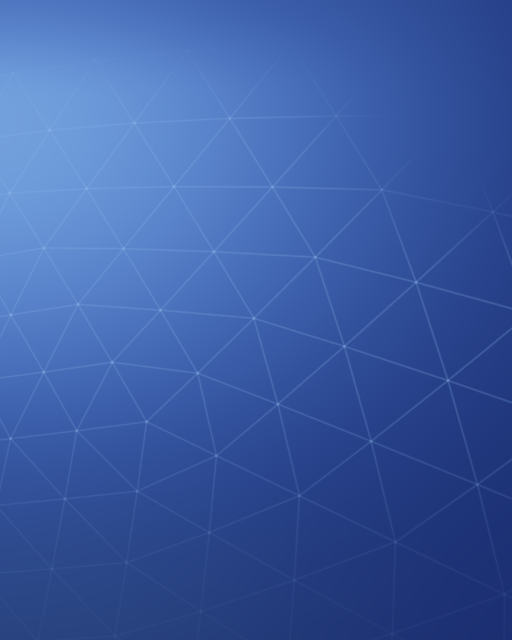
Reproduce this background procedurally as a Shadertoy shader.

```glsl
// A faint geodesic wire mesh over a deep blue field lit from the upper left.
// Five curved triangular lattices fan out from one hub; each edge is a segment
// distance. The field is an elliptical gaussian glow mapped to a blue ramp.

#define HUB          vec2(0.229, 0.341)
#define RINGS        6
#define GLOW_CENTER  vec2(-0.04, 0.81)
#define GLOW_SIZE    vec2(0.68, 0.52)
#define SHADOW_BLUE  vec3(0.098, 0.172, 0.430)
#define LIGHT_BLUE   vec3(0.450, 0.630, 0.865)
#define WIRE_COLOR   vec3(0.560, 0.730, 0.920)
#define WIRE_ALPHA   0.24
#define NODE_ALPHA   0.60
#define NODE_RADIUS  0.0026

// Spokes leaving the hub: direction, bend, and twist between neighbours.
const vec2 SPOKE[5] = vec2[5](vec2(0.0990, -0.0482), vec2(0.0759, 0.0710),
    vec2(-0.0538, 0.0941), vec2(-0.1120, -0.0150), vec2(-0.0137, -0.1068));
const vec2 BEND[5] = vec2[5](vec2(0.0102, -0.0048), vec2(0.0040, 0.0049),
    vec2(0.0001, -0.0012), vec2(0.0029, 0.0009), vec2(-0.0009, -0.0016));
const vec2 TWIST[5] = vec2[5](vec2(0.0161, 0.0046), vec2(-0.0044, 0.0056),
    vec2(0.0021, -0.0012), vec2(-0.0039, 0.0020), vec2(0.0033, -0.0117));

// Position of lattice point (g.x, g.y) between spokes k and k + 1.
vec2 latticePoint(int k, vec2 g) {
    int n = (k + 1) % 5;
    return HUB + g.x * (SPOKE[k] + g.x * BEND[k])
               + g.y * (SPOKE[n] + g.y * BEND[n])
               + g.x * g.y * TWIST[k];
}

float segmentDistance(vec2 p, vec2 a, vec2 b) {
    vec2 pa = p - a, ba = b - a;
    return length(pa - ba * clamp(dot(pa, ba) / dot(ba, ba), 0.0, 1.0));
}

// Nearest distance to the wires (x) and to the nodes (y).
vec2 meshDistance(vec2 p) {
    vec2 nearest = vec2(1.0);
    for (int k = 0; k < 5; k++) {
        for (int i = 0; i < RINGS; i++) {
            for (int j = 0; j < RINGS - i; j++) {
                vec2 g = vec2(float(i), float(j));
                vec2 a = latticePoint(k, g);
                vec2 b = latticePoint(k, g + vec2(1.0, 0.0));
                vec2 c = latticePoint(k, g + vec2(0.0, 1.0));
                float wire = min(segmentDistance(p, a, b),
                             min(segmentDistance(p, b, c), segmentDistance(p, c, a)));
                float node = min(length(p - a), min(length(p - b), length(p - c)));
                nearest = min(nearest, vec2(wire, node));
            }
        }
    }
    return nearest;
}

vec3 backdrop(vec2 p) {
    vec2 q = (p - GLOW_CENTER) / GLOW_SIZE;
    float light = exp(-dot(q, q));
    // Dim the top edge, mostly on the left.
    light *= 1.0 - 0.27 * smoothstep(0.84, 1.02, p.y) * (1.0 - 0.8 * smoothstep(0.3, 0.8, p.x));
    vec3 color = mix(SHADOW_BLUE, LIGHT_BLUE, light);
    color += vec3(-0.015, 0.0, 0.05) * 4.0 * light * (1.0 - light);
    // Slightly greener shade in the lower left.
    float lowerLeft = (1.0 - smoothstep(0.0, 0.35, p.y)) * (1.0 - smoothstep(0.1, 0.85, p.x));
    return color + vec3(0.035, 0.050, 0.015) * lowerLeft;
}

// Where the mesh dissolves: top, upper right corner and bottom.
float meshFade(vec2 p) {
    float top = 1.0 - smoothstep(0.77, 0.96, p.y);
    float corner = smoothstep(0.20, 0.43, length(p - vec2(0.80, 0.95)));
    float bottom = mix(0.18, 1.0, smoothstep(0.02, 0.45, p.y));
    return top * corner * bottom;
}

void mainImage(out vec4 fragColor, in vec2 fragCoord) {
    vec2 p = fragCoord / iResolution.y;
    float pixel = 1.0 / iResolution.y;
    vec2 d = meshDistance(p);

    float halfWidth = mix(0.0010, 0.0016, clamp(p.x, 0.0, 1.0));
    float wire = 1.0 - smoothstep(halfWidth - pixel, halfWidth + pixel, d.x);
    float node = 1.0 - smoothstep(NODE_RADIUS - pixel, NODE_RADIUS + pixel, d.y);
    float cover = max(wire * WIRE_ALPHA, node * NODE_ALPHA) * meshFade(p);

    fragColor = vec4(mix(backdrop(p), WIRE_COLOR, cover), 1.0);
}
```
